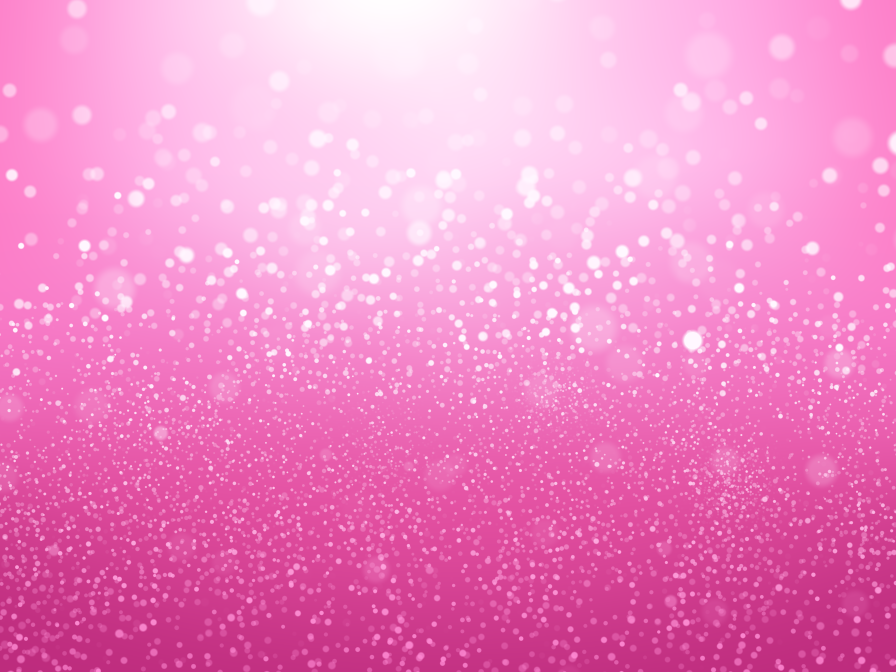
Write a WebGL 2 fragment shader that draws this background.

```glsl
#version 300 es
precision highp float;
// Pink bokeh glitter: a vertical colour ramp lit by a white glow at the top.
// Rotated jittered grids scatter discs in overlapping height bands; each disc
// grows with its band's distance from a sharp focal height.

#define LAYERS 22
#define FOCAL_HEIGHT 0.36
#define BAND_WIDTH 0.085
#define CELL_PER_RADIUS 5.0
#define DOT_DENSITY 0.80
#define EDGE_SOFTNESS 0.32
#define GLOW_CENTRE vec2(0.58, 1.03)
#define GLOW_STRENGTH 1.0
#define HAZE_CENTRE vec2(0.69, 0.73)
#define HAZE_STRENGTH 0.62

uniform vec2 u_resolution;
out vec4 fragColor;

const vec3 PLUM = vec3(0.74, 0.17, 0.49);
const vec3 ROSE = vec3(0.89, 0.31, 0.63);
const vec3 PINK = vec3(0.96, 0.46, 0.77);
const vec3 BLUSH = vec3(1.00, 0.63, 0.88);
const vec3 EDGE_PINK = vec3(0.99, 0.44, 0.75);
const vec3 PALE = vec3(1.00, 0.92, 0.99);

vec3 hash3(vec2 p) {
    vec3 q = fract(vec3(p.xyx) * vec3(0.1031, 0.1030, 0.0973));
    q += dot(q, q.yxz + 33.33);
    return fract((q.xxy + q.yzz) * q.zyx);
}

float gradientDot(vec2 cell, vec2 offset) {
    float angle = 6.2832 * hash3(cell).x;
    return dot(vec2(cos(angle), sin(angle)), offset);
}

float gradientNoise(vec2 p) {
    vec2 i = floor(p), f = fract(p);
    vec2 u = f * f * (3.0 - 2.0 * f), e = vec2(1.0, 0.0);
    float low = mix(gradientDot(i, f), gradientDot(i + e, f - e), u.x);
    float high = mix(gradientDot(i + e.yx, f - e.yx), gradientDot(i + 1.0, f - 1.0), u.x);
    return mix(low, high, u.y);
}

float bell(float x, float width) {
    return exp(-x * x / (width * width));
}

// Opacity of one scattered layer; whole discs fade with their own centre.
float discs(vec2 p, float radius, float cell, float height, float band, float density, float seed) {
    float c = cos(seed), s = sin(seed);
    mat2 turn = mat2(c, s, -s, c);
    vec2 shift = vec2(37.3, 61.7) + seed * 5.3;
    vec2 q = turn * p / cell + shift;
    vec3 rnd = hash3(floor(q) + seed * 17.0);
    float margin = min(1.35 * radius / cell, 0.5);
    vec2 spot = floor(q) + mix(vec2(margin), vec2(1.0 - margin), rnd.xy);
    vec2 place = transpose(turn) * (spot - shift) * cell;
    float cluster = 1.0 + 0.9 * gradientNoise(place * 7.0);
    float chance = density * cluster * bell(place.y - height, band);
    vec3 look = hash3(floor(q) + seed * 29.0 + 91.0);
    float size = radius * mix(0.6, 1.05, look.x);
    float blur = max(EDGE_SOFTNESS * size, 0.7 / u_resolution.y);
    float disc = 1.0 - smoothstep(size - blur, size + blur, length(q - spot) * cell);
    return disc * smoothstep(0.0, 0.12, chance - rnd.z) * mix(0.32, 1.0, look.y * look.y);
}

vec3 backdrop(vec2 p, float side) {
    vec3 col = mix(PLUM, ROSE, smoothstep(-0.10, 0.28, p.y - 0.08 * side * side));
    col = mix(col, PINK, smoothstep(0.20, 0.56, p.y));
    col = mix(col, BLUSH, smoothstep(0.46, 0.80, p.y));
    col = mix(col, PLUM, 0.45 * side * side * (1.0 - smoothstep(0.0, 0.42, p.y)));
    col = mix(col, EDGE_PINK, 0.8 * smoothstep(0.55, 1.1, side) * smoothstep(0.4, 0.7, p.y));
    float cloud = 1.0 + 0.5 * gradientNoise(p * 4.0);
    vec2 haze = (p - HAZE_CENTRE) / vec2(0.44, 0.24);
    col = mix(col, PALE, HAZE_STRENGTH * cloud * exp(-dot(haze, haze)));
    vec2 glow = (p - GLOW_CENTRE) / vec2(0.32, 0.21);
    return mix(col, vec3(1.0), GLOW_STRENGTH * exp(-dot(glow, glow)));
}

void main() {
    vec2 p = gl_FragCoord.xy / u_resolution.y;
    float halfWidth = 0.5 * u_resolution.x / u_resolution.y;
    float side = abs(p.x - halfWidth) / halfWidth;
    vec3 col = backdrop(p, side);
    vec3 dotColour = mix(vec3(1.0, 0.54, 0.83), vec3(1.0, 0.97, 1.0), smoothstep(0.0, 0.48, p.y));

    // Large faint discs, then a few bright ones
    for (int i = 0; i < 4; i++) {
        float k = float(i);
        float faint = discs(p, 0.020 + 0.006 * k, 0.15, 0.25 * k + 0.15, 0.3, 0.45, 2.1 + k);
        col = mix(col, dotColour, 0.33 * faint);
        float bright = discs(p, 0.009 + 0.004 * k, 0.12, 0.25 * k + 0.12, 0.2, 0.32, 7.4 + k);
        col = mix(col, dotColour, min(1.0, 1.4 * bright));
    }

    // Bands of dots, sharp at the focal height and wider away from it
    for (int i = 0; i < LAYERS; i++) {
        float height = mix(-0.02, 0.96, float(i) / float(LAYERS - 1));
        float away = height - FOCAL_HEIGHT;
        float radius = 0.0018 + (away > 0.0 ? 0.017 * away + 0.026 * away * away : -0.011 * away);
        float cell = radius * (CELL_PER_RADIUS + 1.8 * bell(away, 0.10));
        float upper = smoothstep(0.42, 0.58, height) * (1.0 - smoothstep(0.72, 0.9, height));
        float spread = mix(1.0, mix(0.4, 1.0, bell(side, 0.65)), smoothstep(0.35, 0.6, height));
        float density = DOT_DENSITY * spread * (1.0 + 0.2 * upper - 0.35 * smoothstep(0.66, 0.9, height));
        float dots = discs(p, radius, cell, height, BAND_WIDTH, density, 0.7 + 1.37 * float(i));
        float strength = mix(0.92, 0.5, smoothstep(0.66, 0.9, height)) + 0.18 * upper;
        col = mix(col, dotColour, min(1.0, dots * strength));
    }

    // Three puffs of fine glitter along an arc, each from two crossed grids
    for (int i = 0; i < 6; i++) {
        float k = float(i / 2);
        float reach = length(p - vec2(0.573 + 0.26 * k, 0.34 + 0.17 * k - 0.10 * k * k));
        float grains = discs(p, 0.0016, 0.0085, 0.35, 0.3, 0.75, 4.2 + 1.7 * float(i));
        col = mix(col, PALE, 0.9 * grains * bell(reach, 0.042));
    }
    fragColor = vec4(clamp(col, 0.0, 1.0), 1.0);
}
```
